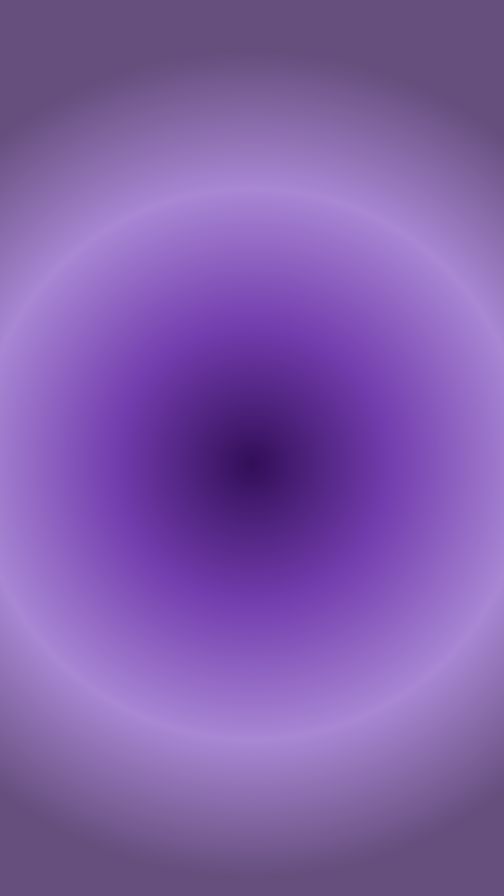
Write a Shadertoy shader that draws this background.

```glsl
// A soft violet radial glow: a dark core brightens through purple to a pale
// lilac ring, then fades into a muted plum surround. One distance from the
// centre drives three equal, linearly blended colour bands.

// Layout: centre as a fraction of the canvas, radius in canvas heights
const vec2 GLOW_CENTER = vec2(0.5, 0.482);
const float GLOW_RADIUS = 0.461;
const float BAND_COUNT = 3.0;

// Colours from the core outwards
const vec3 CORE_COLOR = vec3(0.195, 0.055, 0.345);
const vec3 PURPLE_COLOR = vec3(0.450, 0.240, 0.680);
const vec3 RING_COLOR = vec3(0.660, 0.530, 0.830);
const vec3 SURROUND_COLOR = vec3(0.400, 0.306, 0.490);

// Blend along the colour stops; band is 0 at the core and 3 at the surround
vec3 glowGradient(float band) {
    vec3 color = mix(CORE_COLOR, PURPLE_COLOR, clamp(band, 0.0, 1.0));
    color = mix(color, RING_COLOR, clamp(band - 1.0, 0.0, 1.0));
    return mix(color, SURROUND_COLOR, clamp(band - 2.0, 0.0, 1.0));
}

void mainImage(out vec4 fragColor, in vec2 fragCoord) {
    // Offset from the centre, measured in canvas heights
    vec2 offset = (fragCoord - GLOW_CENTER * iResolution.xy) / iResolution.y;
    float band = BAND_COUNT * length(offset) / GLOW_RADIUS;

    fragColor = vec4(glowGradient(band), 1.0);
}
```
